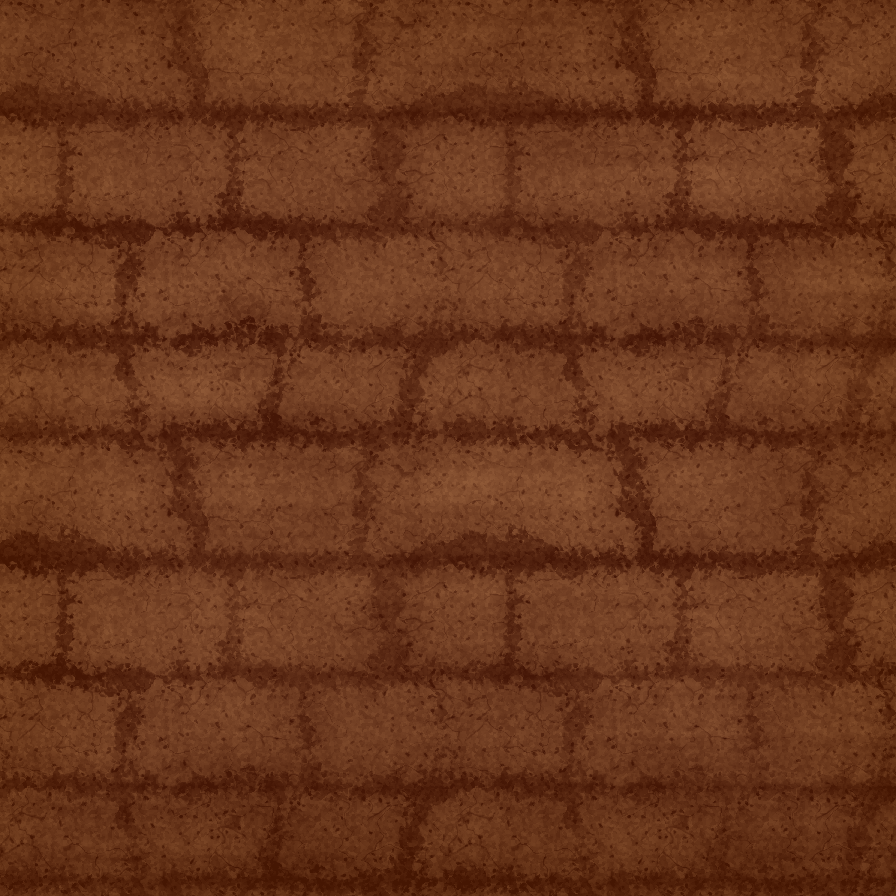
Give the GLSL for this texture, as a WebGL 2 fragment shader.

```glsl
#version 300 es
precision highp float;
// Weathered brown stone wall: a block of four uneven courses, repeated twice across and twice down.
// Joints are distances to slanted lines, eroded by wrapping cellular noise; smears and
// shading made of layered sines run over the whole canvas so that the repeats differ.
uniform vec2 u_resolution;
out vec4 fragColor;

const float TAU = 6.2831853;

vec2 hash2(vec2 p) {
  vec3 a = fract(p.xyx * vec3(0.1031, 0.1030, 0.0973));
  a += dot(a, a.yzx + 33.33);
  return fract((a.xx + a.yz) * a.zy);
}

// Cellular noise wrapping every n cells: nearest distance, second distance, cell value
vec3 cells(vec2 p, float n) {
  p *= n;
  vec2 base = floor(p);
  vec3 best = vec3(9.0, 9.0, 0.0);
  for (int j = -1; j <= 1; j++)
    for (int i = -1; i <= 1; i++) {
      vec2 cell = base + vec2(i, j);
      vec2 h = hash2(mod(cell, n) + n);
      float d = length(cell + h - p);
      if (d < best.x) best = vec3(d, best.x, fract(h.x * 7.0 + h.y * 13.0));
      else best.y = min(best.y, d);
    }
  return best;
}

float smoothMin(float a, float b, float k) {
  float h = max(k - abs(a - b), 0.0) / k;
  return min(a, b) - h * h * k * 0.25;
}

// Distance into a stone (x), and to the nearest course line (y)
vec2 masonry(vec2 p) {
  float courses[5] = float[5](0.0, 0.286, 0.539, 0.786, 1.0);
  vec3 joints[4] = vec3[4](vec3(0.417, 0.815, 0.0), vec3(0.143, 0.521, 0.865),
                           vec3(0.286, 0.682, 0.985), vec3(0.292, 0.617, 0.925));
  vec3 slants[4] = vec3[4](vec3(0.07, -0.025, 0.0), vec3(0.0, -0.01, 0.02),
                           vec3(-0.04, 0.01, 0.02), vec3(0.035, -0.02, -0.065));
  vec3 widths[4] = vec3[4](vec3(0.020, 0.010, -1.0), vec3(0.014, 0.012, 0.032),
                           vec3(0.012, 0.009, 0.004), vec3(0.012, 0.012, 0.020));
  float v = fract(p.y);
  int row = int(v > 0.286) + int(v > 0.539) + int(v > 0.786);
  float top = courses[row], bottom = courses[row + 1];
  float t = (v - top) / (bottom - top) - 0.5;
  float line = min(v - top, bottom - v);
  float wedge = row == 0 ? 0.045 * pow(0.5 + 0.5 * cos(TAU * (p.x - 0.12)), 5.0) : 0.0;
  float d = min(v - top, bottom - wedge - v) - 0.017;
  for (int i = 0; i < 3; i++) {
    float x = p.x - joints[row][i] - slants[row][i] * t;
    d = smoothMin(d, abs(fract(x + 0.5) - 0.5) - widths[row][i], 0.03);
  }
  return vec2(d, line);
}

void main() {
  vec2 uv = gl_FragCoord.xy / u_resolution;
  vec2 p = vec2(uv.x, 1.0 - uv.y) * 2.0 + vec2(0.0, 0.031);

  // Stones with wavering, crumbling borders
  vec2 a = p * TAU;
  vec2 bend = vec2(0.005 * sin(a.y * 6.0 + a.x) + 0.003 * sin(a.y * 13.0),
                   0.007 * sin(a.x * 2.0 + 1.0) + 0.004 * sin(a.x * 5.0 + a.y));
  vec2 grit = p + 0.002 * vec2(sin(a.y * 19.0 + 2.0 * sin(a.x * 7.0)), sin(a.x * 23.0 + 2.0 * sin(a.y * 11.0)));
  vec3 lump = cells(grit + bend, 14.0);
  vec3 chip = cells(grit, 37.0);
  vec3 fleck = cells(grit, 89.0);
  float rough = 0.42 * lump.x + 0.35 * (chip.y - chip.x) + 0.3 * fleck.x - 0.42;
  vec2 wall = masonry(p + bend);
  float d = wall.x + 0.085 * rough + 0.016 * (fleck.z - 0.5) + 0.014 * (chip.z - 0.5);
  float stone = smoothstep(-0.006, 0.008, d);
  float fade = 0.74 + 0.26 * sin(uv.x * 9.0 + 4.0 * uv.y) * sin(uv.y * 8.0 - 3.0 * uv.x);
  fade *= 0.68 + 0.4 * smoothstep(0.02, 0.35, uv.y) * smoothstep(1.06, 0.8, uv.y);
  float tone = mix(0.5, mix(0.13, 0.68, stone), fade);
  tone += 0.1 * stone * smoothstep(0.0, 0.09, d) - 0.21 * exp(-masonry(p).y * 32.0);

  // Mottling, grain, pits and wandering cracks
  float patches = sin(a.x * 2.0 + 1.7 * sin(a.y)) * sin(a.y * 3.0 + sin(a.x));
  tone += 0.08 * patches - 0.2 * rough;
  tone += 0.3 * (cells(p, 149.0).z - 0.5) + 0.17 * (fleck.z - 0.5) + 0.08 * (chip.z - 0.5);
  vec3 pit = cells(grit + bend, 53.0);
  float hole = 1.0 - smoothstep(0.1, 0.28, pit.x + 0.4 * (fleck.x - 0.4));
  tone -= 0.5 * hole * step(0.76 - 0.16 * patches, pit.z);
  vec3 vein = cells(grit + bend * 3.0 + 0.02 * vec2(chip.x, lump.x), 13.0);
  float crack = 1.0 - smoothstep(0.015, 0.08, vein.y - vein.x);
  tone -= 0.34 * crack * stone * smoothstep(0.4, 0.7, vein.z) * smoothstep(0.2, 0.4, lump.x);

  // Smears drawn along and down the whole canvas
  float along = sin(uv.y * 57.0 + 0.5) + sin(uv.y * 113.0 + sin(uv.x * 5.0))
              + 0.7 * sin(uv.y * 241.0 + 2.0 * sin(uv.x * 3.0)) + 0.4 * sin(uv.y * 560.0);
  float down = sin(uv.x * 47.0 + 2.0) + 0.8 * sin(uv.x * 119.0) + 0.7 * sin(uv.x * 263.0 + 1.0);
  tone += 0.055 * along * (0.6 + 0.4 * sin(uv.x * 7.0 + uv.y * 11.0)) + 0.025 * down;
  tone += 0.08 * sin(uv.x * 11.0 + 2.0 * sin(uv.y * 5.0)) * sin(uv.y * 14.0 + 2.0 * uv.x);

  // Isolated stain and darker rim
  float stain = length((uv - vec2(0.267, 0.66)) * vec2(1.0, 1.5)) + 0.12 * rough;
  tone -= 0.3 * (1.0 - smoothstep(0.015, 0.035, stain));
  vec2 rim = abs(uv - 0.5) * 2.0;
  float edge = smoothstep(0.55, 1.1, max(rim.x, rim.y));
  tone -= 0.12 * edge + 0.2 * (1.0 - smoothstep(0.0, 0.32, uv.y)) - 0.03;

  vec3 darkUmber = vec3(0.32, 0.13, 0.05);
  vec3 paleClay = vec3(0.52, 0.31, 0.18);
  vec3 color = mix(darkUmber, paleClay, clamp(tone, -0.25, 1.2));
  color += vec3(0.0, 0.002, 0.007) * (1.0 - edge) - vec3(0.0, 0.0, 0.012) * edge;
  fragColor = vec4(color, 1.0);
}
```
